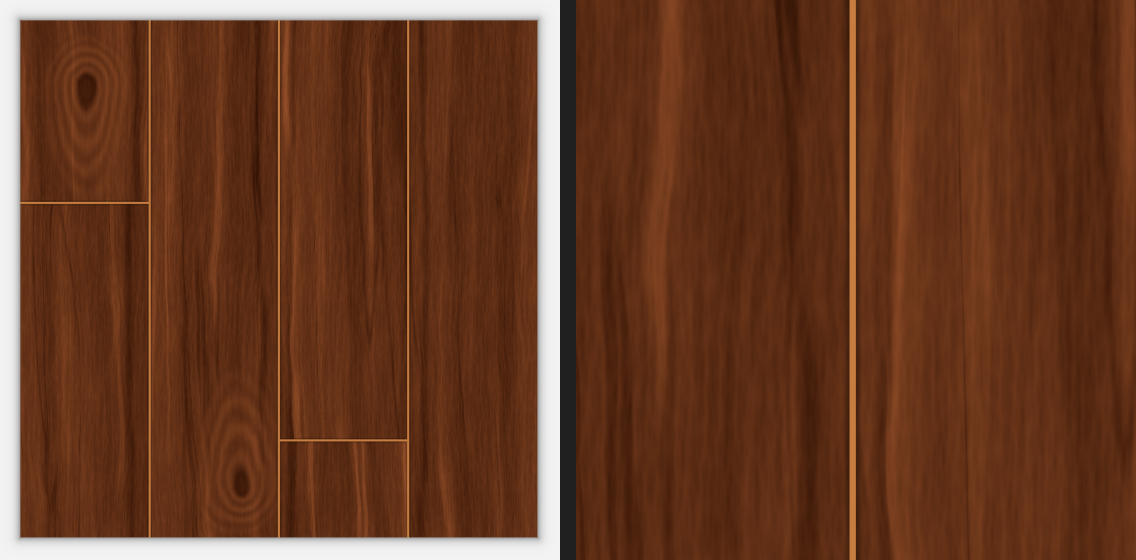
Left, the full canvas; right, a detail of the centre.
Write a WebGL 1 fragment shader that draws this texture.

```glsl
precision highp float;
// Four upright planks of red-brown wood with pale seams, on a light ground with a soft shadow.

uniform vec2 u_resolution;

#define PLANKS 4.0
#define PANEL_MIN vec2(0.0365, 0.0404)
#define PANEL_MAX vec2(0.9596, 0.9635)
#define SEAM_HALF 0.0019
#define FIRST_JOINT 0.647
#define JOINT_STEP 0.2297
#define SHADOW_SIZE 0.007
#define GROUND vec3(0.953)
#define SEAM vec3(0.78, 0.49, 0.25)
#define WOOD_DEEP vec3(0.235, 0.095, 0.030)
#define WOOD_LIGHT vec3(0.540, 0.285, 0.145)

vec2 hash2(vec2 p) {
    return fract(sin(vec2(dot(p, vec2(127.1, 311.7)), dot(p, vec2(269.5, 183.3)))) * 4375.85);
}

// Layered sines, each octave bending the next; about -1 to 1.
float waves(vec2 p) {
    float sum = 0.0, amp = 0.5;
    for (int i = 0; i < 4; i++) {
        p += 0.6 * sin(p.yx * 1.3 + float(i) * 2.1);
        sum += amp * sin(p.x + 0.7 * sin(p.y));
        p = p * 1.9 + 1.7;
        amp *= 0.55;
    }
    return sum;
}

// Cellular noise: distance to the nearest scattered point.
float cells(vec2 p) {
    vec2 cell = floor(p), f = fract(p);
    float nearest = 2.0;
    for (int y = -1; y <= 1; y++) {
        for (int x = -1; x <= 1; x++) {
            vec2 o = vec2(float(x), float(y));
            nearest = min(nearest, length(o + hash2(cell + o) - f));
        }
    }
    return min(nearest, 1.0);
}

// Knot with long arches of growth rings on one side; x = tone shift, y = coverage.
vec2 knotFigure(vec2 q, vec2 center, float direction) {
    vec2 d = q - center;
    d.x += 0.05 * waves(q * vec2(2.0, 2.5));
    float along = d.y * direction;
    d.y *= along > 0.0 ? 0.36 : 0.9;
    float r = length(d) + 0.015 * waves(q * vec2(9.0, 4.0));
    float cover = smoothstep(0.42, 0.16, r);
    float rings = sin(r * 85.0 + 2.0 * waves(q * 3.0));
    float core = smoothstep(0.11, 0.01, r);
    return vec2(0.13 * rings + 0.14 - 0.6 * core, cover);
}

// q is measured in plank widths from the lower left of the column.
vec3 wood(vec2 q, float column, float upper) {
    float seed = column * 7.3 + upper * 3.9;
    float bend = waves(vec2(q.x * 1.6 + seed, q.y * 0.9 + seed));
    float grain = q.x + 0.055 * bend;

    // Broad bands, narrower streaks and fine fibres.
    float broad = waves(vec2(grain * 5.0 + seed, q.y * 0.45 + seed));
    float streak = waves(vec2(grain * 17.0 - seed, q.y * 0.6 + seed * 2.0));
    float fibre = cells(vec2(grain * 42.0 + seed, q.y * 2.6)) - 0.45;
    float pores = cells(vec2(q.x * 75.0 + seed, q.y * 13.0)) - 0.45;
    float contrast = column == 2.0 ? 1.25 : 0.85;
    float tone = 0.47 + contrast * (0.17 * broad + 0.15 * streak)
               + 0.22 * fibre + 0.15 * pores;

    // Bright ribbons and thin dark veins.
    tone += 0.26 * contrast * smoothstep(0.45, 0.85, streak);
    float vein = abs(waves(vec2(grain * 7.0 + seed * 1.7, q.y * 0.35)));
    tone -= 0.22 * smoothstep(0.09, 0.0, vein) * smoothstep(-0.3, 0.5, bend);

    // A dark heart line close to one long edge.
    float edge = column < 1.5 ? 0.88 : 0.10;
    float side = abs(q.x - edge + 0.07 * waves(vec2(seed, q.y * 0.8)));
    tone -= 0.26 * smoothstep(0.05, 0.0, side);

    // Knots: arches hang down in the first column and rise in the second.
    if (column < 1.5 && (column == 1.0 || upper == 1.0)) {
        bool rising = column == 1.0;
        vec2 center = rising ? vec2(0.71, 0.38) : vec2(0.53, 3.51);
        vec2 knot = knotFigure(q, center, rising ? 1.0 : -1.0);
        tone = mix(tone, 0.45 + 0.5 * (tone - 0.45) + knot.x, knot.y);
    }
    return mix(WOOD_DEEP, WOOD_LIGHT, clamp(tone, -0.25, 1.3));
}

void main() {
    vec2 uv = gl_FragCoord.xy / u_resolution;
    float aa = 0.75 / min(u_resolution.x, u_resolution.y);
    vec2 size = PANEL_MAX - PANEL_MIN;
    vec2 p = clamp((uv - PANEL_MIN) / size, 0.0, 0.9999);

    // Columns; every other one is cut by a joint.
    float column = floor(p.x * PLANKS);
    float joint = FIRST_JOINT - JOINT_STEP * column;
    bool cut = mod(column, 2.0) < 0.5;
    float upper = cut ? step(joint, p.y) : 0.0;
    vec3 color = wood(vec2(fract(p.x * PLANKS), p.y * PLANKS), column, upper);

    // Seams between planks, with a faint dark bevel.
    float line = clamp(floor(p.x * PLANKS + 0.5), 1.0, PLANKS - 1.0);
    float seam = abs(p.x - line / PLANKS) * size.x;
    if (cut) seam = min(seam, abs(p.y - joint) * size.y);
    color *= 1.0 - 0.3 * smoothstep(0.006, SEAM_HALF, seam);
    color = mix(color, SEAM, 1.0 - smoothstep(SEAM_HALF - aa, SEAM_HALF + aa, seam));

    // Ground and shadow around the panel.
    vec2 b = abs(uv - 0.5 * (PANEL_MIN + PANEL_MAX)) - 0.5 * size;
    float outside = length(max(b, 0.0)) + min(max(b.x, b.y), 0.0);
    vec3 ground = GROUND - 0.36 * exp(-max(outside, 0.0) / SHADOW_SIZE);
    gl_FragColor = vec4(mix(color, ground, smoothstep(-aa, aa, outside)), 1.0);
}
```
